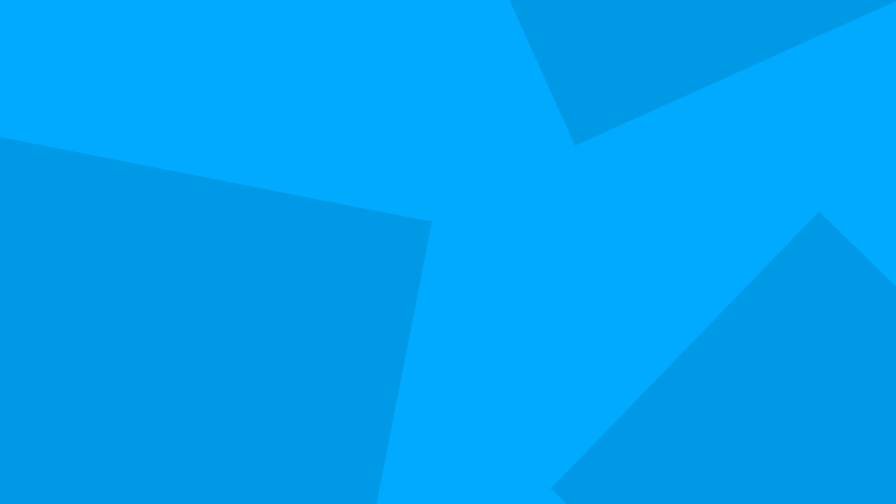
Reproduce this background procedurally as a WebGL 1 fragment shader.

```glsl
precision highp float;
// Flat blue backdrop with three large, slightly darker tilted squares that
// run off the canvas. Each square is a distance function placed by one
// corner, a tilt and a side length, in units of the canvas height.

uniform vec2 u_resolution;

const vec3 SKY_BLUE = vec3(0.0, 0.667, 1.0);
const vec3 DEEP_BLUE = vec3(0.0, 0.6, 0.902);

// Signed distance to a square whose first side leaves the corner at the
// given tilt in degrees; the second side is a quarter turn anticlockwise.
float tiltedSquare(vec2 p, vec2 corner, float tilt, float side) {
  float angle = radians(tilt);
  vec2 along = vec2(cos(angle), sin(angle));
  vec2 across = vec2(-along.y, along.x);
  vec2 local = vec2(dot(p - corner, along), dot(p - corner, across));
  vec2 d = abs(local - 0.5 * side) - 0.5 * side;
  return length(max(d, 0.0)) + min(max(d.x, d.y), 0.0);
}

// Smooth coverage across an edge one pixel wide
float coverage(float dist, float pixel) {
  return clamp(0.5 - dist / pixel, 0.0, 1.0);
}

void main() {
  float pixel = 1.0 / u_resolution.y;
  vec2 p = gl_FragCoord.xy * pixel;

  // Left, top right and bottom right squares
  float left = tiltedSquare(p, vec2(0.857, 0.560), 168.9, 1.0);
  float top = tiltedSquare(p, vec2(1.141, 0.711), 24.25, 0.765);
  float right = tiltedSquare(p, vec2(1.625, 0.580), 225.9, 0.765);

  float shade = coverage(min(left, min(top, right)), pixel);
  gl_FragColor = vec4(mix(SKY_BLUE, DEEP_BLUE, shade), 1.0);
}
```
